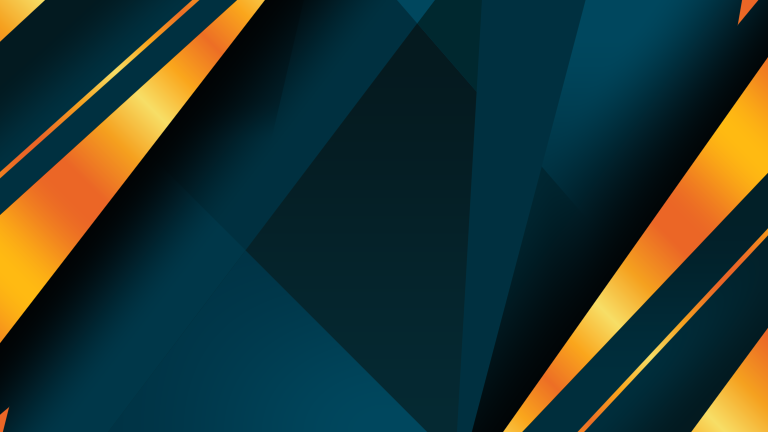
Give the GLSL for this background, as a Shadertoy shader.

```glsl
// Signed distance to the line a-b, positive on its left
float side(vec2 p, vec2 a, vec2 b) {
    vec2 d = normalize(b - a);
    return d.x * (p.y - a.y) - d.y * (p.x - a.x);
}

// Antialiased coverage on the left of the line a-b
float cover(vec2 p, vec2 a, vec2 b) {
    float pixel = 9.0 / iResolution.y;
    return smoothstep(-0.7 * pixel, 0.7 * pixel, side(p, a, b));
}

// Metallic ramp running diagonally
vec3 metal(float t) {
    vec3 ember = vec3(0.92, 0.40, 0.15);
    vec3 amber = vec3(1.00, 0.73, 0.07);
    vec3 c = mix(ember, amber, smoothstep(0.5, 3.5, t));
    c = mix(c, ember, smoothstep(3.5, 6.4, t));
    c = mix(c, vec3(0.96, 0.63, 0.12), clamp((t - 7.0) / 1.5, 0.0, 1.0));
    c = mix(c, vec3(0.97, 0.87, 0.40), clamp((t - 8.5) / 1.4, 0.0, 1.0));
    c = mix(c, vec3(0.98, 0.65, 0.11), clamp((t - 9.9) / 1.3, 0.0, 1.0));
    c = mix(c, ember, clamp((t - 11.2) / 1.5, 0.0, 1.0));
    return mix(c, vec3(0.80, 0.15, 0.16), clamp((t - 12.7) / 1.0, 0.0, 1.0));
}

void mainImage(out vec4 fragColor, in vec2 fragCoord) {
    // Canvas is 16 by 9 units
    vec2 p = fragCoord / iResolution.y * 9.0;
    vec3 navy = vec3(0.0, 0.19, 0.25);
    vec3 azure = vec3(0.0, 0.28, 0.37);
    vec3 black = vec3(0.005, 0.015, 0.02);

    // Large crossing facets
    float rightOfSlope = cover(p, vec2(2.25, 0.0), vec2(9.06, 9.0));
    rightOfSlope = 1.0 - rightOfSlope;
    float aboveFall = cover(p, vec2(8.27, 9.0), vec2(11.98, 4.73));
    float leftOfMast = cover(p, vec2(9.52, 0.0), vec2(10.04, 9.0));
    float rightOfSail = cover(p, vec2(12.2, 9.0), vec2(9.83, 0.0));
    float belowRise = cover(p, vec2(8.9, 0.0), vec2(3.96, 4.94));

    vec3 col = navy;
    vec3 slate = mix(vec3(0.02, 0.16, 0.195), vec3(0.02, 0.10, 0.12), smoothstep(0.0, 8.5, p.y));
    col = mix(col, slate, rightOfSlope * leftOfMast * (1.0 - aboveFall));
    col = mix(col, vec3(0.0, 0.155, 0.185), rightOfSlope * leftOfMast * aboveFall);
    col = mix(col, azure, (1.0 - rightOfSlope) * aboveFall);

    // Lit floor facet and its softer extension to the left
    float floorGlow = smoothstep(4.5, 0.0, p.y);
    vec3 floorTone = mix(vec3(0.0, 0.20, 0.27), azure, floorGlow * smoothstep(2.0, 8.0, p.x));
    col = mix(col, floorTone, rightOfSlope * belowRise);
    col = mix(col, vec3(0.0, 0.215, 0.285), (1.0 - rightOfSlope) * belowRise);

    // Right facets, bright above the falling edge and dim below
    vec3 sky = mix(navy, azure, smoothstep(4.5, 8.5, p.y));
    float fold = mix(aboveFall, 1.0, smoothstep(11.4, 12.4, p.x));
    vec3 dim = vec3(0.0, 0.155, 0.20);
    col = mix(col, mix(dim, sky, fold), rightOfSail);

    // Shadows cast by the two bands
    float fromLeft = side(p, vec2(5.52, 9.0), vec2(0.0, 1.85));
    float fromRight = side(p, vec2(10.48, 0.0), vec2(16.0, 7.81));
    float leftLight = smoothstep(0.0, 2.2, fromLeft);
    float leftPlane = cover(p, vec2(5.4, 5.0), vec2(6.33, 9.0));
    leftLight *= 1.0 - 0.25 * leftPlane * smoothstep(6.0, 7.0, p.y);
    col = mix(col, mix(black, col, leftLight), 1.0 - rightOfSlope);
    float rightLight = smoothstep(-0.3, 2.7, fromRight);
    col = mix(col, mix(black, col, rightLight), rightOfSail);

    // Outer panels beyond the bands
    float outerLeft = cover(p, vec2(0.0, 4.52), vec2(4.94, 9.0));
    float outerRight = cover(p, vec2(16.0, 5.4), vec2(10.88, 0.0));
    float leftRail = side(p, vec2(0.0, 5.35), vec2(4.08, 9.0));
    float rightRail = side(p, vec2(16.0, 4.17), vec2(12.1, 0.0));
    vec3 panel = vec3(0.01, 0.10, 0.125);
    col = mix(col, mix(navy, panel, smoothstep(0.0, 1.5, leftRail)), outerLeft);
    vec3 panelRight = mix(vec3(0.0, 0.18, 0.235), panel, smoothstep(1.0, 4.5, p.y) * 0.7);
    col = mix(col, mix(panelRight, panel, smoothstep(0.0, 1.6, rightRail)), outerRight);

    // Bands, thin rails and corner pieces share one ramp
    float leftBand = cover(p, vec2(0.0, 1.85), vec2(5.52, 9.0)) * (1.0 - outerLeft);
    float rightBand = cover(p, vec2(16.0, 7.81), vec2(10.48, 0.0)) * (1.0 - outerRight);
    float pixel = 9.0 / iResolution.y;
    float rail = min(abs(leftRail), abs(rightRail));
    float gold = max(leftBand, rightBand);
    gold = max(gold, 1.0 - smoothstep(0.05 - 0.7 * pixel, 0.05 + 0.7 * pixel, rail));
    gold = max(gold, cover(p, vec2(0.0, 8.13), vec2(0.94, 9.0)));
    gold = max(gold, cover(p, vec2(16.0, 2.17), vec2(14.4, 0.0)));
    gold = max(gold, cover(p, vec2(0.06, 0.0), vec2(0.19, 0.52)) * cover(p, vec2(0.19, 0.52), vec2(0.0, 0.36)));
    gold = max(gold, cover(p, vec2(15.46, 9.0), vec2(15.37, 8.48)) * cover(p, vec2(15.37, 8.48), vec2(15.8, 9.0)));

    float along = p.x + p.y;
    col = mix(col, metal(min(along, 25.0 - along)), gold);
    fragColor = vec4(col, 1.0);
}
```
